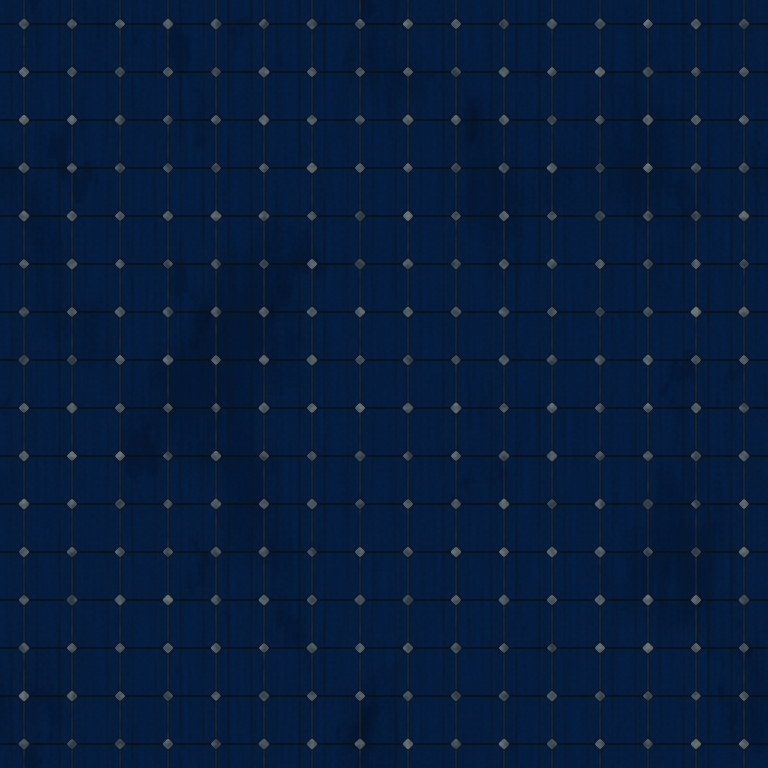
Reproduce this pattern procedurally as a WebGL 1 fragment shader.

```glsl
precision highp float;
// Worn navy cloth with a 16 by 16 grid of fine threads and a small grey
// diamond stud on every crossing. Threads and studs are distance functions
// in cell units; stains, streaks and grain come from wrapping gradient noise.

uniform vec2 u_resolution;

const float CELLS = 16.0;
const vec3 NAVY = vec3(0.016, 0.112, 0.245);
const vec3 STAIN = vec3(0.015, 0.065, 0.155);
const vec3 SHADOW_THREAD = vec3(0.035, 0.085, 0.145);
const vec3 WARP_THREAD = vec3(0.125, 0.155, 0.185);
const vec3 WEFT_THREAD = vec3(0.040, 0.068, 0.090);
const vec3 STUD_DARK = vec3(0.20, 0.235, 0.275);
const vec3 STUD_LIGHT = vec3(0.43, 0.45, 0.46);

float hash(vec2 p) {
  vec3 a = fract(p.xyx * vec3(0.1031, 0.1030, 0.0973));
  a += dot(a, a.yzx + 33.33);
  return fract((a.x + a.y) * a.z);
}

// Dot product of a lattice point's random unit gradient with an offset.
float gradientDot(vec2 lattice, vec2 offset, vec2 period, float seed) {
  float angle = 6.2832 * hash(mod(lattice, period) + seed);
  return dot(vec2(cos(angle), sin(angle)), offset);
}

// Gradient noise that wraps after a whole number of lattice steps.
float noise(vec2 uv, vec2 period, float seed) {
  vec2 p = uv * period;
  vec2 i = floor(p);
  vec2 f = p - i;
  vec2 w = f * f * f * (f * (f * 6.0 - 15.0) + 10.0);
  vec2 e = vec2(1.0, 0.0);
  float low = mix(gradientDot(i, f, period, seed),
                  gradientDot(i + e.xy, f - e.xy, period, seed), w.x);
  float high = mix(gradientDot(i + e.yx, f - e.yx, period, seed),
                   gradientDot(i + e.xx, f - e.xx, period, seed), w.x);
  return mix(low, high, w.y);
}

float fbm(vec2 uv, vec2 period, float seed) {
  float sum = 0.0;
  float gain = 1.0;
  for (int octave = 0; octave < 5; octave++) {
    sum += gain * noise(uv, period, seed);
    period *= 2.0;
    seed += 17.0;
    gain *= 0.55;
  }
  return sum;
}

// Antialiased coverage of a shape from its signed distance.
float coverage(float dist, float pixel) {
  return clamp(0.5 - dist / pixel, 0.0, 1.0);
}

float threadMask(float offset, float halfWidth, float pixel) {
  return coverage(abs(offset) - halfWidth, pixel);
}

// Diamond with rounded, slightly swollen sides.
float studDistance(vec2 q, float radius) {
  return max(length(q), 0.87 * (abs(q.x) + abs(q.y))) - radius;
}

vec3 clothColor(vec2 uv) {
  float cloud = fbm(uv, vec2(5.0, 3.0), 3.0);
  float smudge = fbm(uv, vec2(14.0, 7.0), 41.0);
  float streak = noise(uv, vec2(160.0, 10.0), 77.0);
  float grain = noise(uv, vec2(200.0), 101.0);
  float stain = 0.45 * smoothstep(0.05, 0.75, cloud)
              + 0.40 * smoothstep(0.38, 0.75, smudge + 0.3 * cloud);
  vec3 color = mix(NAVY, STAIN, clamp(stain, 0.0, 0.8));
  return color * (1.0 + 0.10 * streak + 0.10 * grain);
}

// Two faint dark threads per cell, their strength varying by column.
float shadowThreads(vec2 uv, vec2 q, float column, float pixel) {
  float wear = 0.65 + 0.6 * noise(uv, vec2(32.0, 24.0), 59.0);
  float side = step(0.0, q.x);
  float strength = mix(0.35, 0.9, hash(vec2(column, 7.0 + side)));
  return strength * wear * threadMask(abs(q.x) - 0.26, 0.024, pixel);
}

vec3 studColor(vec2 uv, vec2 q, vec2 cell) {
  float tone = 0.12 + 0.6 * hash(cell + 23.0);
  float tarnish = noise(uv, vec2(112.0), 131.0);
  float facet = 1.2 * (q.y - q.x);
  return mix(STUD_DARK, STUD_LIGHT, clamp(tone + 0.7 * tarnish + facet, 0.0, 1.0));
}

void main() {
  vec2 uv = gl_FragCoord.xy / u_resolution;
  vec2 cell = floor(uv * CELLS);
  vec2 q = fract(uv * CELLS) - 0.5;
  float pixel = CELLS / min(u_resolution.x, u_resolution.y);

  vec3 color = clothColor(uv);
  color = mix(color, SHADOW_THREAD, shadowThreads(uv, q, cell.x, pixel));

  // Grey vertical threads fade in places; dark horizontal ones lie on top.
  float fade = clamp(0.62 + 0.7 * noise(uv, vec2(32.0, 64.0), 151.0), 0.0, 1.0);
  color = mix(color, SHADOW_THREAD, 0.45 * threadMask(q.x, 0.045, pixel));
  color = mix(color, WARP_THREAD, fade * threadMask(q.x, 0.020, pixel));
  float weftWear = 0.88 + 0.3 * noise(uv, vec2(48.0, 32.0), 173.0);
  color = mix(color, WEFT_THREAD, weftWear * threadMask(q.y, 0.024, pixel));

  // Studs sit on a thin dark rim.
  float stud = studDistance(q, 0.097 + 0.014 * hash(cell + 61.0));
  color = mix(color, WEFT_THREAD, 0.55 * coverage(stud - 0.016, pixel));
  color = mix(color, studColor(uv, q, cell), coverage(stud, pixel));

  gl_FragColor = vec4(color, 1.0);
}
```
